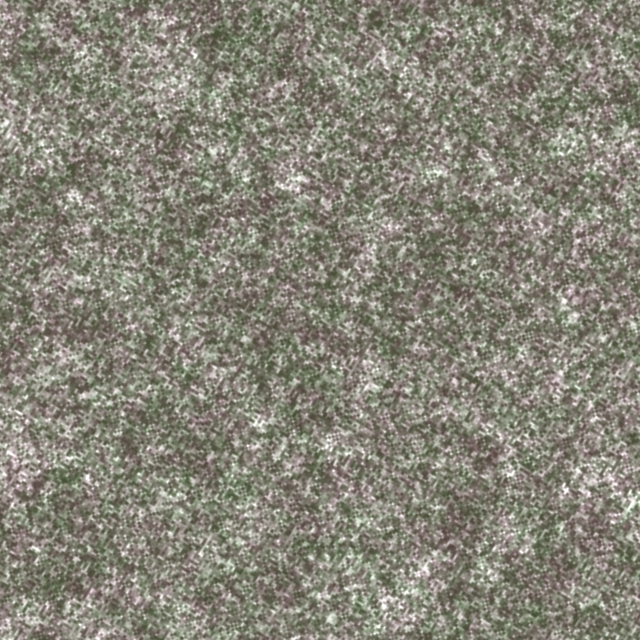
Give the GLSL for this texture, as a three.js fragment shader.

```glsl
varying vec2 vUv;

const vec3 SHADE = vec3(0.35, 0.34, 0.28);
const vec3 LIGHT = vec3(0.80, 0.79, 0.76);
const vec3 PINK_SHIFT = vec3(1.0, -0.7, 0.7);

// Standard deviation of smooth value noise
const float NOISE_SPREAD = 0.215;

float hash(vec2 cell) {
  vec3 p = fract(vec3(cell.xyx) * 0.1031);
  p += dot(p, p.yzx + 33.33);
  return fract((p.x + p.y) * p.z);
}

float valueNoise(vec2 p) {
  vec2 cell = floor(p);
  vec2 f = fract(p);
  vec2 blend = f * f * (3.0 - 2.0 * f);
  float low = mix(hash(cell), hash(cell + vec2(1.0, 0.0)), blend.x);
  float high = mix(hash(cell + vec2(0.0, 1.0)), hash(cell + vec2(1.0)), blend.x);
  return mix(low, high, blend.y);
}

// Noise layer on its own turned grid, centred on zero with unit spread
float layer(vec2 uv, float cells, float angle, float seed) {
  float c = cos(angle);
  float s = sin(angle);
  vec2 turned = mat2(c, s, -s, c) * uv;
  return (valueNoise(turned * cells + seed) - 0.5) / NOISE_SPREAD;
}

// Fine grain over small clumps and faint broad mottling
float grain(vec2 uv) {
  return 0.78 * layer(uv, 245.0, 0.55, 311.0)
       + 0.50 * layer(uv, 135.0, 1.15, 517.0)
       + 0.28 * layer(uv, 52.0, 0.30, 173.0)
       + 0.25 * layer(uv, 17.0, 0.85, 739.0);
}

// Map grain to tone, stretching the highlights
float toneCurve(float g, float middle, float contrast, float skew) {
  return middle + contrast * g + skew * (g * g - 1.0);
}

void main() {
  float tone = toneCurve(grain(vUv), 0.404, 0.27, 0.038);
  vec3 color = mix(SHADE, LIGHT, tone);

  // Soft drift between greenish and pinkish grey
  float tint = 0.8 * layer(vUv, 85.0, 0.7, 421.0) + 0.6 * layer(vUv, 30.0, 0.2, 887.0);
  color += PINK_SHIFT * 0.013 * tint;

  gl_FragColor = vec4(clamp(color, 0.0, 1.0), 1.0);
}
```
